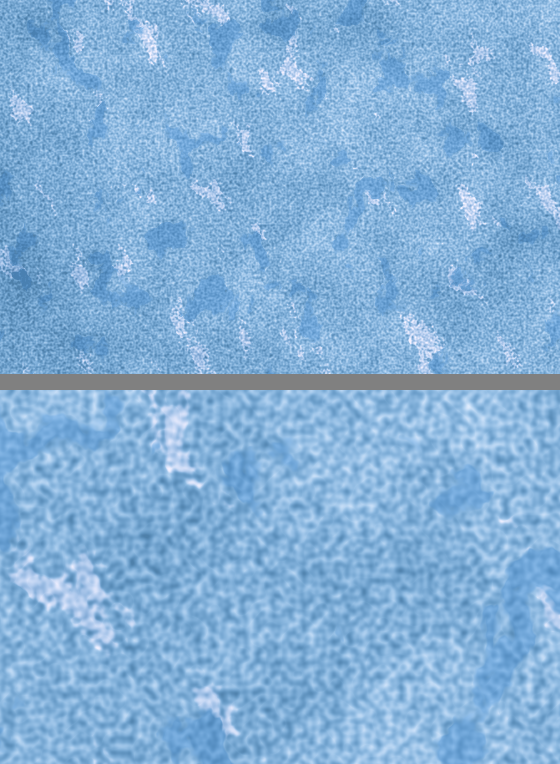
Top, the full canvas; bottom, a detail of the centre.
Write a WebGL 2 fragment shader that draws this texture.

```glsl
#version 300 es
precision highp float;

uniform vec2 u_resolution;
out vec4 fragColor;

// Unit gradient direction for a lattice corner
vec2 cornerGradient(vec2 corner) {
  uvec2 k = uvec2(ivec2(corner) + 4096);
  uint h = k.x * 1664525u + k.y * 22695477u;
  h = (h ^ (h >> 15)) * 2246822519u;
  h = (h ^ (h >> 13)) * 3266489917u;
  float angle = float((h ^ (h >> 16)) & 65535u) / 65536.0 * 6.28319;
  return vec2(cos(angle), sin(angle));
}

float gradientNoise(vec2 p) {
  vec2 cell = floor(p), f = p - cell;
  vec2 w = f * f * f * (f * (f * 6.0 - 15.0) + 10.0);
  vec2 e = vec2(1.0, 0.0);
  float bottom = mix(dot(cornerGradient(cell), f),
                     dot(cornerGradient(cell + e.xy), f - e.xy), w.x);
  float top = mix(dot(cornerGradient(cell + e.yx), f - e.yx),
                  dot(cornerGradient(cell + e.xx), f - e.xx), w.x);
  return mix(bottom, top, w.y);
}

float fbm(vec2 p) {
  float sum = 0.0, amplitude = 1.0;
  for (int i = 0; i < 5; i++) {
    sum += amplitude * gradientNoise(p);
    p = mat2(1.6, 1.2, -1.2, 1.6) * p + 17.3;
    amplitude *= 0.52;
  }
  return sum;
}

// Fine crinkle: small grains crossed by thin pale creases
float crinkle(vec2 p) {
  float grains = 3.1 * gradientNoise(p * 150.0) + 1.8 * gradientNoise(p * 88.0 + 31.0);
  float creases = 0.16 - abs(gradientNoise(p * 72.0 + 57.0));
  return grains + 3.2 * creases;
}

// Colour ramp: 0 is the middle blue, negative is deeper, positive is paler
vec3 iceBlue(float tone) {
  return vec3(0.52, 0.70, 0.86) + tone * vec3(0.075, 0.057, 0.045)
       + tone * tone * vec3(0.004, 0.0, -0.003);
}

void main() {
  vec2 uv = gl_FragCoord.xy / u_resolution;
  vec2 p = gl_FragCoord.xy / u_resolution.y;
  float grain = crinkle(p);

  // Broad light and soft clouds
  float tone = 0.05 + 0.7 * (uv.x - 0.5) + 0.35 * (uv.y - 0.5);
  tone -= 0.6 * smoothstep(0.2, 0.0, uv.x);
  tone += 1.1 * fbm(p * 1.7 + 5.0) + 1.3 * fbm(p * 7.0 + 40.0);

  // Ragged deep stains, slightly taller than wide
  vec2 warp = 0.03 * vec2(fbm(p * 9.0 + 71.0), fbm(p * 9.0 + 93.0));
  float stainField = fbm((p + warp) * vec2(9.0, 7.0) + 120.0);
  float stain = smoothstep(0.29, 0.40, stainField + 0.025 * grain);

  // Sparse frosted flakes, stretched along a steep falling diagonal
  vec2 slanted = vec2(p.x + 0.4 * p.y, p.y) * vec2(10.0, 5.5);
  float flakeField = fbm(slanted + warp * 8.0 + 210.0);
  float flake = smoothstep(0.36, 0.52, flakeField + 0.04 * grain) * (1.0 - stain);

  tone += grain * mix(1.0, 0.65, stain) - 1.45 * stain + 1.9 * flake;
  vec3 color = iceBlue(clamp(tone, -3.5, 4.5));
  color += stain * vec3(-0.02, 0.0, 0.03) + flake * vec3(0.03, -0.005, 0.0);
  fragColor = vec4(clamp(color, 0.0, 1.0), 1.0);
}
```
